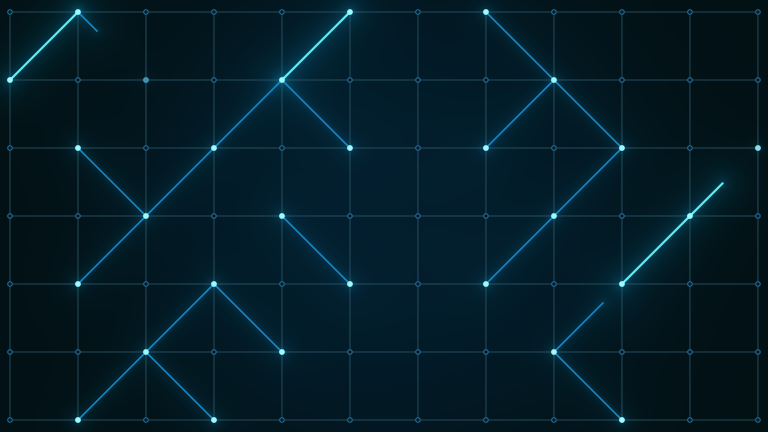
Give the GLSL for this background, as a Shadertoy shader.

```glsl
// Dark teal circuit grid: thin square lattice, ring nodes and glowing diagonal traces.

// Layout, in canvas heights
const vec2  ORIGIN = vec2(0.0231, 0.0278);
const float CELL   = 0.1574;
const vec2  LAST_NODE = vec2(11.0, 6.0);

// Sizes, in cells
const float GRID_HALF   = 0.0075;
const float DIM_HALF    = 0.012;
const float BRIGHT_HALF = 0.016;
const float RING_RADIUS = 0.033;
const float RING_HALF   = 0.0075;
const float DOT_RADIUS  = 0.041;

// Colours
const vec3 CENTRE_COLOUR = vec3(0.010, 0.115, 0.175);
const vec3 EDGE_COLOUR   = vec3(0.006, 0.065, 0.080);
const vec3 GRID_COLOUR   = vec3(0.170, 0.340, 0.410);
const vec3 RING_COLOUR   = vec3(0.140, 0.430, 0.600);
const vec3 DIM_COLOUR    = vec3(0.090, 0.520, 0.780);
const vec3 BRIGHT_COLOUR = vec3(0.380, 0.920, 0.950);
const vec3 DOT_COLOUR    = vec3(0.620, 0.980, 0.980);
const vec3 GLOW_COLOUR   = vec3(0.010, 0.300, 0.400);

// Diagonal traces: start node, then run to the right (negative run descends)
const vec3 DIM_TRACES[13] = vec3[13](
    vec3(1, 2, 3), vec3(1, 0, 2), vec3(7, 4, 1), vec3(7, 2, 2), vec3(8, 1, 0.72),
    vec3(1, 6, -0.28), vec3(1, 4, -1), vec3(4, 5, -1), vec3(4, 3, -1),
    vec3(3, 2, -1), vec3(2, 1, -1), vec3(7, 6, -2), vec3(8, 1, -1));
const vec3 BRIGHT_TRACES[3] = vec3[3](
    vec3(0, 5, 1), vec3(4, 5, 1), vec3(9, 2, 1.48));

// Isolated nodes: position, then fill strength
const vec3 LONE_NODES[2] = vec3[2](vec3(2, 5, 0.5), vec3(11, 4, 0.9));

float traceDistance(vec2 p, vec3 trace) {
    vec2 run = vec2(abs(trace.z), trace.z);
    vec2 rel = p - trace.xy;
    return length(rel - run * clamp(dot(rel, run) / dot(run, run), 0.0, 1.0));
}

// Distances to the nearest dim (x) and bright (y) trace
vec2 nearestTraces(vec2 p) {
    vec2 d = vec2(1e3);
    for (int i = 0; i < 13; i++) d.x = min(d.x, traceDistance(p, DIM_TRACES[i]));
    for (int i = 0; i < 3; i++)  d.y = min(d.y, traceDistance(p, BRIGHT_TRACES[i]));
    return d;
}

// Antialiased coverage of a filled shape and of a stroke
float fill(float d, float px) {
    return clamp(0.5 - d / px, 0.0, 1.0);
}

float stroke(float d, float halfWidth, float px) {
    return fill(d - halfWidth, px) - fill(d + halfWidth, px);
}

void mainImage(out vec4 fragColor, in vec2 fragCoord) {
    vec2 uv = fragCoord / iResolution.xy;
    vec2 p = (fragCoord / iResolution.y - ORIGIN) / CELL;
    float px = 1.0 / (iResolution.y * CELL);

    // Background, darker towards the sides
    float vignette = smoothstep(0.1, 1.0, length((uv - 0.5) * vec2(1.9, 1.1)));
    vec3 colour = mix(CENTRE_COLOUR, EDGE_COLOUR, vignette);

    // Halos: a tight one along each trace and a wide soft one
    vec2 d = nearestTraces(p);
    vec2 halo = 0.22 * exp(-d / vec2(0.07, 0.10)) + vec2(0.07, 0.26) * exp(-d / vec2(0.35, 0.30));
    colour += GLOW_COLOUR * (halo.x + halo.y);

    // Lattice, ending at the outer nodes
    vec2 node = clamp(round(p), vec2(0.0), LAST_NODE);
    vec2 offset = abs(p - node);
    vec2 outside = max(max(-p, p - LAST_NODE), 0.0);
    float vertical = stroke(offset.x, GRID_HALF, px) * fill(outside.y - 0.5 * px, px);
    float horizontal = stroke(offset.y, GRID_HALF, px) * fill(outside.x - 0.5 * px, px);
    colour = mix(colour, GRID_COLOUR, 0.8 * max(vertical, horizontal));

    // Ring nodes with a dark core
    float nodeDistance = length(p - node);
    colour = mix(colour, CENTRE_COLOUR, fill(nodeDistance - RING_RADIUS, px));
    colour = mix(colour, RING_COLOUR, stroke(nodeDistance - RING_RADIUS, RING_HALF, px));

    // Traces
    colour = mix(colour, DIM_COLOUR, stroke(d.x, DIM_HALF, px));
    colour = mix(colour, BRIGHT_COLOUR, stroke(d.y, BRIGHT_HALF, px));

    // Nodes touched by a trace light up; lone ones are partly lit
    vec2 reach = nearestTraces(node);
    float lit = step(min(reach.x, reach.y), 0.05);
    for (int i = 0; i < 2; i++)
        lit = max(lit, LONE_NODES[i].z * step(distance(node, LONE_NODES[i].xy), 0.05));
    vec3 dotColour = mix(RING_COLOUR, DOT_COLOUR, lit * lit);
    colour += GLOW_COLOUR * 0.3 * lit * exp(-nodeDistance / 0.07);
    colour = mix(colour, dotColour, fill(nodeDistance - DOT_RADIUS, px) * step(0.01, lit));

    fragColor = vec4(colour, 1.0);
}
```
